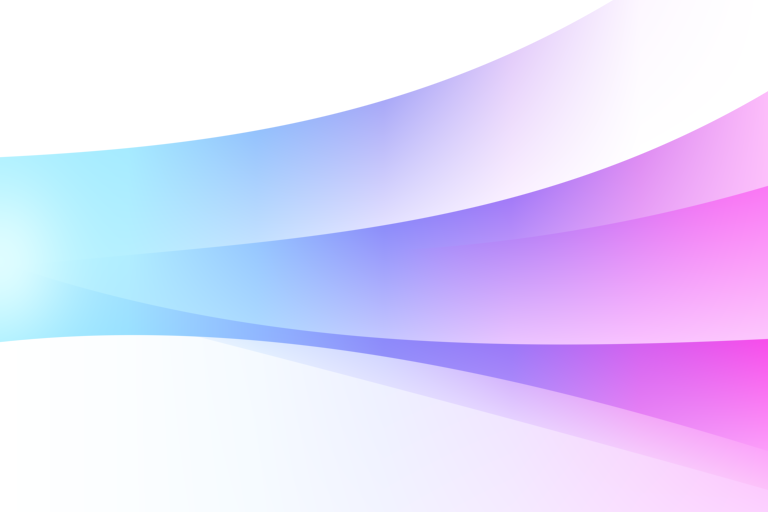
Give the GLSL for this background, as a WebGL 1 fragment shader.

```glsl
precision highp float;
// Draws sweeping translucent ribbons from cyan through violet to magenta on white.

uniform vec2 u_resolution;

const vec3 WHITE = vec3(1.0);
const vec3 AQUA = vec3(0.68, 0.95, 1.0);
const vec3 GLOW = vec3(0.89, 0.995, 1.0);
const vec3 MIST = vec3(0.985, 0.995, 1.0);

// Cubic passing through heights h at x = 0, 1/3, 2/3 and 1
float curve(float x, vec4 h) {
  float t = 3.0 * x;
  vec3 d1 = h.yzw - h.xyz;
  vec2 d2 = d1.yz - d1.xy;
  float d3 = d2.y - d2.x;
  return h.x + t * (d1.x + (t - 1.0) * (d2.x / 2.0 + (t - 2.0) * d3 / 6.0));
}

// Seven evenly spaced colours along x
vec3 ramp(float x, vec3 a, vec3 b, vec3 c, vec3 d, vec3 e, vec3 f, vec3 g) {
  float s = 6.0 * x;
  vec3 col = mix(a, b, clamp(s, 0.0, 1.0));
  col = mix(col, c, clamp(s - 1.0, 0.0, 1.0));
  col = mix(col, d, clamp(s - 2.0, 0.0, 1.0));
  col = mix(col, e, clamp(s - 3.0, 0.0, 1.0));
  col = mix(col, f, clamp(s - 4.0, 0.0, 1.0));
  return mix(col, g, clamp(s - 5.0, 0.0, 1.0));
}

// Vertical blend between the colours of a ribbon's two edges
vec3 ribbon(float y, float top, float bottom, vec3 topColor, vec3 bottomColor) {
  float depth = (top - y) / max(top - bottom, 0.02);
  return mix(topColor, bottomColor, clamp(depth, 0.0, 1.0));
}

// Smooth coverage of the area above an edge
float above(float y, float edge, float blur) {
  return smoothstep(-blur, blur, y - edge);
}

void main() {
  vec2 p = gl_FragCoord.xy / u_resolution;
  float x = p.x;
  float y = p.y;
  float blur = 0.8 / u_resolution.y;

  // Ribbon edges, from top to bottom
  float crestEdge = curve(x, vec4(0.693, 0.745, 0.897, 1.219));
  float middleEdge = curve(x, vec4(0.477, 0.526, 0.614, 0.822));
  float coreEdge = curve(x, vec4(0.562, 0.508, 0.532, 0.637));
  float lowerEdge = curve(x, vec4(0.488, 0.367, 0.328, 0.338));
  float floorEdge = curve(x, vec4(0.332, 0.335, 0.255, 0.119));
  float veilEdge = curve(x, vec4(0.441, 0.313, 0.181, 0.043));

  // Pale floor
  vec3 floorTop = ramp(x, WHITE, MIST, vec3(0.96, 0.98, 1.0), vec3(0.93, 0.94, 1.0),
    vec3(0.94, 0.89, 1.0), vec3(0.97, 0.83, 0.99), vec3(0.99, 0.75, 0.99));
  vec3 floorBottom = ramp(x, WHITE, MIST, vec3(0.965, 0.985, 1.0), vec3(0.95, 0.955, 1.0),
    vec3(0.96, 0.92, 1.0), vec3(0.98, 0.87, 1.0), vec3(0.99, 0.82, 1.0));
  vec3 color = ribbon(y, floorEdge, 0.0, floorTop, floorBottom);

  // Soft veil under the lower ribbon
  vec3 veilTop = ramp(x, WHITE, MIST, vec3(0.86, 0.92, 1.0), vec3(0.83, 0.84, 1.0),
    vec3(0.84, 0.71, 0.99), vec3(0.95, 0.66, 0.97), vec3(0.99, 0.65, 0.98));
  vec3 veilBottom = ramp(x, WHITE, MIST, vec3(0.89, 0.94, 1.0), vec3(0.88, 0.88, 1.0),
    vec3(0.90, 0.82, 1.0), vec3(0.965, 0.79, 0.99), vec3(0.99, 0.76, 0.98));
  vec3 veil = ribbon(y, floorEdge, veilEdge, veilTop, veilBottom);
  color = mix(color, veil, above(y, veilEdge, blur));

  // Saturated lower ribbon
  vec3 lowerTop = ramp(x, AQUA, vec3(0.62, 0.88, 1.0), vec3(0.56, 0.72, 1.0),
    vec3(0.55, 0.54, 0.98), vec3(0.61, 0.47, 0.97), vec3(0.83, 0.38, 0.94), vec3(0.97, 0.30, 0.92));
  vec3 lowerBottom = ramp(x, vec3(0.63, 0.93, 1.0), vec3(0.60, 0.88, 1.0), vec3(0.57, 0.72, 1.0),
    vec3(0.57, 0.56, 0.98), vec3(0.66, 0.53, 0.98), vec3(0.90, 0.50, 0.96), vec3(0.99, 0.62, 0.98));
  vec3 lower = ribbon(y, lowerEdge, floorEdge, lowerTop, lowerBottom);
  color = mix(color, lower, above(y, floorEdge, blur));

  // Middle ribbon with a deeper core on the right
  vec3 middleTop = ramp(x, AQUA, vec3(0.69, 0.93, 1.0), vec3(0.59, 0.78, 1.0),
    vec3(0.55, 0.55, 0.98), vec3(0.64, 0.48, 0.97), vec3(0.87, 0.55, 0.95), vec3(0.99, 0.74, 0.98));
  vec3 middleBottom = ramp(x, AQUA, vec3(0.69, 0.92, 1.0), vec3(0.67, 0.85, 1.0),
    vec3(0.77, 0.78, 1.0), vec3(0.92, 0.77, 1.0), vec3(0.98, 0.76, 1.0), vec3(0.99, 0.78, 0.99));
  vec3 coreTop = mix(vec3(0.70, 0.53, 0.97), vec3(0.98, 0.47, 0.96), smoothstep(0.6, 1.0, x));
  vec3 middle = ribbon(y, middleEdge, lowerEdge, middleTop, middleBottom);
  vec3 core = ribbon(y, coreEdge, lowerEdge, coreTop, middleBottom);
  float coreCover = (1.0 - above(y, coreEdge, blur)) * smoothstep(0.5, 0.7, x);
  color = mix(color, mix(middle, core, coreCover), above(y, lowerEdge, blur));

  // Crest ribbon fading to white on the right
  vec3 crestTop = ramp(x, vec3(0.67, 0.94, 1.0), vec3(0.65, 0.92, 1.0), vec3(0.58, 0.76, 0.99),
    vec3(0.66, 0.66, 0.97), vec3(0.89, 0.80, 0.98), vec3(0.99, 0.965, 1.0), WHITE);
  vec3 crestBottom = ramp(x, AQUA, vec3(0.71, 0.94, 1.0), vec3(0.76, 0.88, 1.0),
    vec3(0.89, 0.88, 1.0), vec3(0.98, 0.94, 1.0), WHITE, WHITE);
  vec3 crest = ribbon(y, crestEdge, middleEdge, crestTop, crestBottom);
  color = mix(color, crest, above(y, middleEdge, blur));

  // Glow at the left, then the white sky
  vec2 fromGlow = (p - vec2(0.0, 0.49)) / vec2(0.085, 0.15);
  float glow = 0.9 * exp(-dot(fromGlow, fromGlow)) * above(y, floorEdge, blur);
  color = mix(color, GLOW, glow);
  color = mix(color, WHITE, above(y, crestEdge, blur));

  gl_FragColor = vec4(color, 1.0);
}
```
